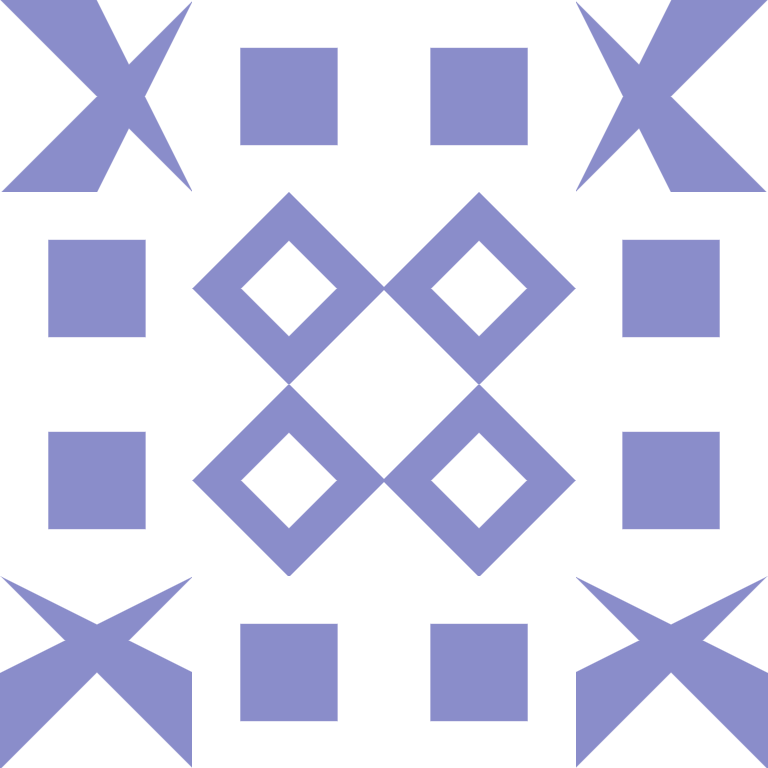
A three.js fragment shader for this pattern:

```glsl
// Draws a four by four quilt of violet stars, squares and hollow diamonds on white.
varying vec2 vUv;

const float GRID = 4.0;
const float EDGE = 0.008; // edge softness in cell units
const vec3 PAPER = vec3(1.0);
const vec3 VIOLET = vec3(0.542, 0.551, 0.792);

// Signed distances: negative inside the shape
float squareDistance(vec2 p, float halfSize) {
  vec2 d = abs(p) - halfSize;
  return max(d.x, d.y);
}

float diamondDistance(vec2 p, float radius) {
  return (abs(p.x) + abs(p.y) - radius) * inversesqrt(2.0);
}

float hollowDiamondDistance(vec2 p, float outer, float inner) {
  return max(diamondDistance(p, outer), -diamondDistance(p, inner));
}

// A tile with four wedges cut away, mirrored about its x axis
float starDistance(vec2 p) {
  float y = abs(p.y);
  float steep = inversesqrt(5.0);
  float diagonal = inversesqrt(2.0);
  float wideNotch = -(p.x + y) * diagonal;
  float narrowNotch = (2.0 * p.x - y - 0.5) * steep;
  float sideNotch = min((y - p.x) * diagonal, (y + 2.0 * p.x - 0.5) * steep);
  return max(max(wideNotch, narrowNotch), sideNotch);
}

float coverage(float dist, float softness) {
  return 1.0 - smoothstep(-0.5 * softness, 0.5 * softness, dist);
}

void main() {
  // Split the canvas into cells, with shapes nudged toward the middle column line
  vec2 grid = vUv * GRID;
  vec2 cell = clamp(floor(grid), 0.0, GRID - 1.0);
  float inward = cell.x < 0.5 * GRID ? 1.0 : -1.0;
  vec2 p = grid - cell - 0.5 - vec2(0.005 * inward, -0.0026);

  // Count the outer sides: none is the centre, one a border, two a corner
  vec2 outerSides = step(vec2(1.0), abs(cell - 0.5 * (GRID - 1.0)));
  float sides = outerSides.x + outerSides.y;

  float dist;
  if (sides > 1.5) {
    // Upper stars point inward, lower stars point up
    bool upper = cell.y > 0.5 * GRID;
    dist = starDistance(upper ? vec2(p.x * inward, p.y) : p.yx);
  } else if (sides > 0.5) {
    dist = squareDistance(p, 0.2535);
  } else {
    dist = hollowDiamondDistance(p, 0.503, 0.249);
  }

  gl_FragColor = vec4(mix(PAPER, VIOLET, coverage(dist, EDGE)), 1.0);
}
```
